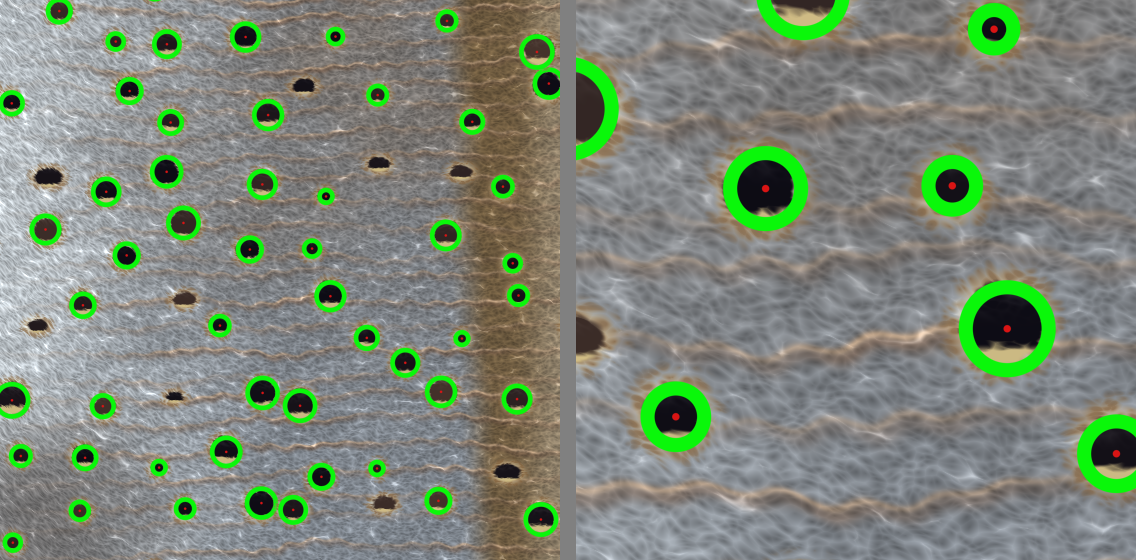
Left, the full canvas; right, a detail of the centre.
Give the GLSL for this texture, as a WebGL 2 fragment shader.

```glsl
#version 300 es
precision highp float;
// Weathered grey wood with ridged grain and bored holes, most of them marked by green rings.
uniform vec2 u_resolution;
out vec4 fragColor;

vec2 hash2(vec2 p) {
  vec3 q = fract(p.xyx * vec3(0.1031, 0.1030, 0.0973));
  q += dot(q, q.yzx + 33.33);
  return fract((q.xx + q.yz) * q.zy);
}

// Distance to the nearest scattered point
float cellular(vec2 p) {
  vec2 cell = floor(p), f = fract(p);
  float nearest = 2.0;
  for (int j = -1; j <= 1; j++)
    for (int i = -1; i <= 1; i++) {
      vec2 o = vec2(i, j);
      vec2 d = o + hash2(cell + o + 50.0) - f;
      nearest = min(nearest, dot(d, d));
    }
  return sqrt(nearest);
}

// Smooth wandering value, roughly -1 to 1
float drift(vec2 p) {
  return 0.5 * sin(p.x + 1.7 * sin(p.y * 0.9 + 0.4))
       + 0.3 * sin(2.3 * p.y - 1.4 * p.x + 2.0)
       + 0.2 * sin(4.1 * p.x + 3.3 * p.y + 5.0);
}

// Coverage of a shape from its signed distance
float cover(float dist, float soft) {
  return 1.0 - smoothstep(-soft, soft, dist);
}

// Broad light and stain across the board
vec3 boardTone(vec2 p) {
  float wander = drift(p * 9.0);
  vec3 tone = mix(vec3(0.52, 0.55, 0.585), vec3(0.79, 0.82, 0.84),
                  0.9 * (1.0 - smoothstep(-0.02, 0.55, p.x + 0.07 * wander)));
  float warm = exp(-9.0 * dot(p - vec2(0.62, 0.8), p - vec2(0.62, 0.8)));
  tone = mix(tone, vec3(0.48, 0.42, 0.36), 0.6 * warm * (0.8 + 0.4 * wander));
  float bandEdge = 0.86 - 0.05 * p.y + 0.012 * wander;
  float band = smoothstep(bandEdge - 0.035, bandEdge + 0.035, p.x);
  tone = mix(tone, mix(vec3(0.44, 0.35, 0.22), vec3(0.60, 0.53, 0.42),
                       smoothstep(0.91, 1.0, p.x)), 0.88 * band);
  float corner = 1.0 - smoothstep(0.05, 0.3, length(p - vec2(0.07, 0.06)) + 0.05 * wander);
  return mix(tone, vec3(0.36, 0.34, 0.33), 0.7 * corner);
}

// Tan ridges running across, each with a brown shadow below
vec3 addRidges(vec3 tone, vec2 p) {
  float row = p.y * 23.0 + 0.45 * drift(vec2(p.x * 5.0, p.y * 4.0))
            + 0.13 * drift(vec2(p.x * 29.0, p.y * 17.0)) + 0.05 * sin(p.x * 140.0 + p.y * 60.0);
  vec2 rnd = hash2(vec2(floor(row), 7.0));
  float off = fract(row) - 0.3 - 0.4 * rnd.x;
  float strength = (0.45 + 0.55 * rnd.y) * smoothstep(-0.05, 0.35, p.x)
                 * (0.75 + 0.4 * drift(vec2(p.x * 16.0, floor(row) * 2.7)));
  tone = mix(tone, vec3(0.44, 0.34, 0.27), 0.65 * strength * exp(-pow((off + 0.10) / 0.13, 2.0)));
  return mix(tone, vec3(0.78, 0.66, 0.54), 0.75 * strength * exp(-pow(off / 0.055, 2.0)));
}

// Bored hole with chipped rim, lit lower lip and optional marker ring
vec3 addHole(vec3 tone, vec2 d, vec2 kind, vec2 shape, float chips, float aa) {
  bool ringed = kind.x < 0.80;
  float radius = mix(0.012, 0.028, shape.x) + 0.006 * step(0.93, shape.y);
  vec2 shift = (vec2(kind.y, shape.y) - 0.5) * 0.3 * radius;
  vec2 h = (d - shift) * (ringed ? vec2(1.0) : vec2(0.85, 1.25));
  float dist = length(h) - radius * 0.93 + 0.003 * (chips - 0.5);

  float rim = 1.0 - smoothstep(0.0, 0.014, dist + 0.008 * (chips - 0.5));
  tone = mix(tone, mix(vec3(0.60, 0.46, 0.30), vec3(0.92, 0.86, 0.70), chips), 0.72 * rim);

  vec3 pit = mix(vec3(0.05, 0.045, 0.08), vec3(0.27, 0.20, 0.17), kind.y * kind.y);
  pit += 0.10 * chips * smoothstep(0.0, radius, d.y);
  float lip = smoothstep(0.45, 0.7, -h.y / radius + 0.15 * (chips - 0.5) + 0.2 * (shape.y - 0.5));
  pit = mix(pit, vec3(0.88, 0.80, 0.56), 0.9 * lip);
  tone = mix(tone, pit, cover(dist, 0.0018 + aa));

  if (ringed) {
    float ring = abs(length(d) - radius + 0.001) - 0.0042;
    tone = mix(tone, vec3(0.04, 0.97, 0.04), cover(ring, aa));
    tone = mix(tone, vec3(0.85, 0.08, 0.08), cover(length(d) - 0.0022, aa));
  }
  return tone;
}

void main() {
  vec2 p = gl_FragCoord.xy / u_resolution;
  float aa = 0.75 / min(u_resolution.x, u_resolution.y);

  // Fine fibres, bending downhill toward the left side
  vec2 fibre = vec2(p.x, p.y - 0.25 * pow(1.0 - p.x, 3.0));
  fibre += 0.004 * vec2(drift(p.yx * 60.0), drift(p * 75.0));
  float coarse = cellular(fibre * vec2(48.0, 105.0));
  float fine = cellular(fibre * vec2(120.0, 210.0) + 9.0);
  float grain = 0.5 * coarse + 0.5 * fine - 0.5;

  vec3 tone = addRidges(boardTone(p), p);
  tone *= 1.0 + 0.62 * grain + 0.06 * drift(p * vec2(22.0, 48.0));
  tone += 0.16 * smoothstep(0.75, 1.0, coarse);

  // Holes on a jittered grid
  float chips = clamp(0.5 + 2.2 * grain, 0.0, 1.0);
  vec2 cell = floor(p * 8.0);
  for (int j = -1; j <= 1; j++)
    for (int i = -1; i <= 1; i++) {
      vec2 id = cell + vec2(i, j);
      vec2 kind = hash2(id + 31.0);
      vec2 center = (id + 0.5 + 0.72 * (hash2(id + 83.0) - 0.5)) / 8.0;
      if (kind.x < 0.96) tone = addHole(tone, p - center, kind, hash2(id + 127.0), chips, aa);
    }
  fragColor = vec4(clamp(tone, 0.0, 1.0), 1.0);
}
```
